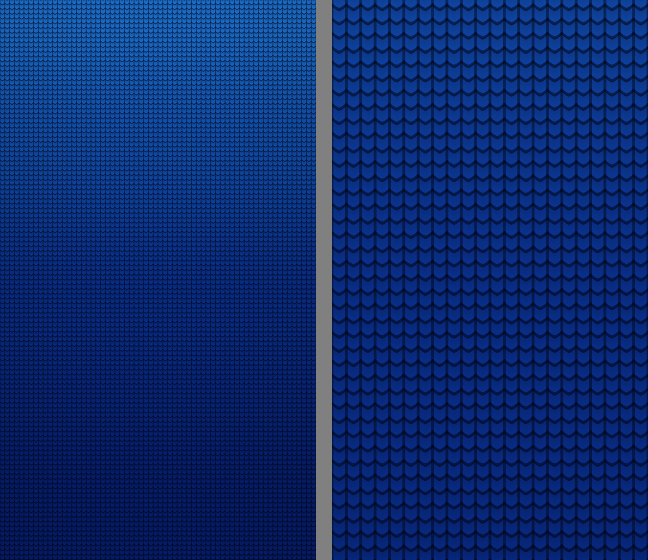
Left: the whole. Right: its middle third, enlarged.
Reproduce this pattern procedurally as a WebGL 2 fragment shader.

```glsl
#version 300 es
precision highp float;
// Rows of small blue scales with pointed, rounded lower rims on a square grid.
// Each cell darkens at its side seams and below its rim; a vertical gradient
// runs from bright azure at the top to deep navy at the bottom.

uniform vec2 u_resolution;
out vec4 fragColor;

const vec2 REPEATS = vec2(66.0, 118.0);
const float SEAM_HALF_WIDTH = 0.10;
const float RIM_HALF_WIDTH = 0.12;
const float RIM_RISE = 0.34;

const vec3 AZURE = vec3(0.11, 0.43, 0.79);
const vec3 COBALT = vec3(0.07, 0.31, 0.67);
const vec3 ROYAL = vec3(0.035, 0.18, 0.53);
const vec3 NAVY = vec3(0.02, 0.11, 0.41);
const vec3 GROOVE_TINT = vec3(0.40, 0.42, 0.47);

// Face colour by height, 0 at the bottom and 1 at the top
vec3 faceColor(float height) {
    vec3 color = mix(NAVY, ROYAL, smoothstep(0.05, 0.55, height));
    color = mix(color, COBALT, smoothstep(0.47, 0.80, height));
    return mix(color, AZURE, smoothstep(0.74, 1.0, height));
}

// Soft line of the given half width around distance zero
float softLine(float dist, float halfWidth, float blur) {
    return 1.0 - smoothstep(halfWidth - 0.5 * blur, halfWidth + 0.5 * blur, dist);
}

// Height of the lower rim at an offset from the column centre
float rimHeight(float offset) {
    return RIM_RISE * pow(2.0 * abs(offset), 1.4);
}

// Tint of one scale, including its seams and rim shadow
vec3 scaleTint(vec2 grid, vec2 blur) {
    float offset = fract(grid.x) - 0.5;
    float along = fract(grid.y - rimHeight(offset));
    float seam = softLine(0.5 - abs(offset), SEAM_HALF_WIDTH, blur.x);
    float rim = softLine(min(along, 1.0 - along), RIM_HALF_WIDTH, blur.y);
    float body = mix(1.06, 0.88, along);
    vec3 seamTint = mix(vec3(1.0), GROOVE_TINT, 0.78 * seam);
    vec3 rimTint = mix(vec3(1.0), GROOVE_TINT, 0.90 * rim);
    return body * seamTint * rimTint;
}

void main() {
    vec2 uv = gl_FragCoord.xy / u_resolution;
    vec2 blur = REPEATS / u_resolution;
    vec3 tint = scaleTint(uv * REPEATS, blur);

    // Gentle falloff toward the left and right sides
    float side = 2.0 * uv.x - 1.0;
    float glow = 1.0 - 0.05 * side * side;

    fragColor = vec4(faceColor(uv.y) * tint * glow, 1.0);
}
```
